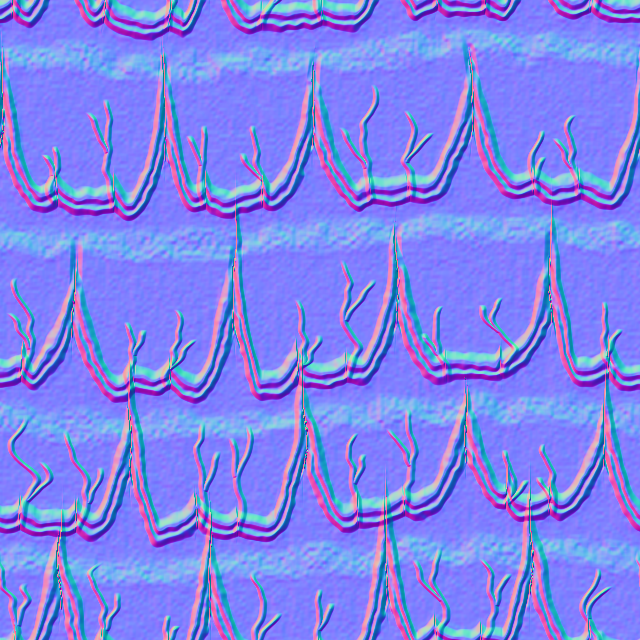
Write a Shadertoy shader that draws this texture map.

```glsl
float hash(vec2 p) {
    vec3 q = fract(vec3(p.xyx) * 0.1031);
    q += dot(q, q.yzx + 33.33);
    return fract((q.x + q.y) * q.z);
}

float noise(vec2 p) {
    vec2 i = floor(p), f = fract(p);
    f = f * f * (3.0 - 2.0 * f);
    return mix(mix(hash(i), hash(i + vec2(1, 0)), f.x),
               mix(hash(i + vec2(0, 1)), hash(i + vec2(1, 1)), f.x), f.y);
}

// Random value of a shingle; the layout wraps every 4 by 4 cells
float cellHash(float column, float row, float salt) {
    return hash(mod(vec2(column, row), 4.0) + salt * 7.0 + 3.0);
}

float seamX(float column, float row) {
    vec4 stagger = vec4(0.36, 0.87, 0.42, 0.0);
    return column + stagger[int(mod(row, 4.0))] + 0.16 * (cellHash(column, row, 1.0) - 0.5);
}

// Left seam, right seam and column of the shingle at x
vec3 shingleSpan(float x, float row) {
    float column = floor(x - seamX(0.0, row));
    if (x < seamX(column, row)) column -= 1.0;
    else if (x >= seamX(column + 1.0, row)) column += 1.0;
    return vec3(seamX(column, row), seamX(column + 1.0, row), column);
}

float rowBottom(float x, float row) {
    vec4 shift = vec4(0.05, -0.10, -0.22, -0.08);
    return row - 0.25 + shift[int(mod(row, 4.0))] - 0.06 * sin(x * 1.5708);
}

float crackRoot(vec3 span, float row, float i) {
    return mix(span.x, span.y, (i + 1.0) / 3.0 + 0.14 * (cellHash(span.z, row, 2.0 + i) - 0.5));
}

// Lower outline: rounded corners, with a cusp at each crack
float lowerEdge(float x, float row) {
    vec3 span = shingleSpan(x, row);
    float leftRadius = 0.15 + 0.17 * cellHash(span.z, row, 4.0);
    float rightRadius = 0.17 + 0.18 * cellHash(span.z, row, 5.0);
    float l = max(0.0, 1.0 - (x - span.x) / leftRadius);
    float r = max(0.0, 1.0 - (span.y - x) / rightRadius);
    float rise = 0.42 * (l * l + r * r);
    for (float i = 0.0; i < 2.0; i++)
        rise += (0.03 + 0.07 * cellHash(span.z, row, 6.0 + i))
              * exp(-11.0 * abs(x - crackRoot(span, row, i)));
    return rowBottom(x, row) + rise + 0.04 * (noise(vec2(x * 9.0, row * 7.0 + 9.0)) - 0.5);
}

// Two steps up from the outside, then a fall to the inner face
float rimProfile(float d) {
    return 0.075 * smoothstep(0.0, 0.038, d) - 0.018 * smoothstep(0.038, 0.065, d)
         + 0.05 * smoothstep(0.068, 0.1, d) - 0.057 * smoothstep(0.115, 0.18, d);
}

float ridge(float dx, float width) {
    return 1.0 - smoothstep(0.003, width, abs(dx));
}

// Wandering crack with one side branch
float crack(vec2 p, float root, float base, float size, float seed) {
    float t = (p.y - base) / size;
    if (t < -0.1 || t > 1.0) return 0.0;
    float bend = 0.17 * (noise(vec2(p.y * 5.0, seed * 91.0)) - 0.5)
               + 0.03 * (noise(vec2(p.y * 16.0, seed * 57.0)) - 0.5);
    float x = p.x - root - bend * smoothstep(-0.05, 0.35, t);
    float trunk = ridge(x, 0.033 - 0.014 * t) * (1.0 - smoothstep(0.9, 1.0, t));
    float fork = 0.2 + 0.35 * fract(seed * 13.0);
    float side = fract(seed * 29.0) < 0.35 ? -0.5 : 0.5;
    float branch = ridge(x - side * (t - fork) * size, 0.024)
                 * smoothstep(fork, fork + 0.03, t) * (1.0 - smoothstep(fork + 0.28, fork + 0.36, t));
    return max(trunk, branch);
}

float height(vec2 p) {
    vec2 q = p + 0.04 * (vec2(noise(p * vec2(2, 4)), noise(p * 4.0 + 20.0)) - 0.5);
    float h = 0.0, rough = 0.0, firstRow = floor(q.y + 0.25) - 1.0;
    for (float i = 0.0; i < 3.0; i++) {
        float row = firstRow + i, edge = lowerEdge(q.x, row);
        float slope = (lowerEdge(q.x + 0.01, row) - edge) / 0.01;
        float d = (q.y - edge) / sqrt(1.0 + slope * slope);
        h += rimProfile(d + 0.018 * (noise(p * 20.0) - 0.5));

        // Weathered slope under the overhang
        float below = q.y - rowBottom(q.x, row) + 0.08 * (noise(p * 7.0) - 0.5);
        h -= 0.05 * smoothstep(-0.25, -0.06, below);
        rough += smoothstep(-0.28, -0.18, below) * (1.0 - smoothstep(-0.12, -0.03, below));
        rough += 0.5 * smoothstep(-0.05, 0.0, d) * (1.0 - smoothstep(0.15, 0.22, d));

        // Seam grooves and cracks, visible up to the next row
        vec3 span = shingleSpan(q.x, row);
        float top = rowBottom(q.x, row + 1.0);
        float face = smoothstep(0.0, 0.06, q.y - edge) * (1.0 - smoothstep(top - 0.24, top - 0.08, q.y));
        h -= 0.042 * face * ridge(min(q.x - span.x, span.y - q.x), 0.042);
        for (float k = 0.0; k < 2.0; k++) {
            float root = crackRoot(span, row, k), seed = cellHash(span.z, row, 8.0 + k);
            float base = rowBottom(root, row) + 0.04;
            h += 0.036 * face * crack(q, root, base, 0.35 + 0.45 * seed, seed);
        }
    }
    // Grain and faint vertical streaks
    h += 0.0028 * noise(p * 42.0) + 0.003 * noise(p * vec2(26, 5)) + 0.003 * noise(p * 15.0);
    return h + 0.011 * min(rough, 1.0) * noise(p * 34.0 + 5.0);
}

void mainImage(out vec4 fragColor, in vec2 fragCoord) {
    vec2 p = 4.0 * fragCoord / iResolution.xy;
    vec2 e = vec2(0.006, 0.0);
    float h = height(p);
    vec2 gradient = vec2(height(p + e.xy) - h, height(p + e.yx) - h) / e.x;
    vec3 normal = normalize(vec3(gradient.x, -gradient.y, 1.0));
    fragColor = vec4(0.5 + 0.5 * normal, 1.0);
}
```
